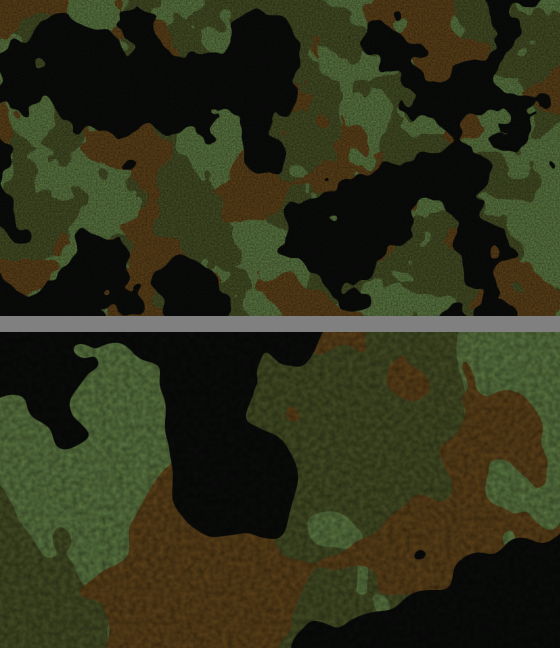
Top, the full canvas; bottom, a detail of the centre.
A Shadertoy shader for this pattern:

```glsl
// Woodland camouflage: lobed black, brown, green and olive patches on grained cloth.

#define BLACK_SCALE   2.8    // cells per canvas height
#define COLOR_SCALE   3.2
#define BLACK_LEVEL   0.088  // higher levels shrink a layer
#define BROWN_LEVEL   0.150
#define GREEN_LEVEL   0.015
#define GRAIN_SCALE   165.0
#define GRAIN_AMOUNT  0.28

const vec3 BLACK = vec3(0.030, 0.036, 0.030);
const vec3 BROWN = vec3(0.285, 0.200, 0.075);
const vec3 GREEN = vec3(0.280, 0.365, 0.200);
const vec3 OLIVE = vec3(0.208, 0.238, 0.112);

// Integer hash of a lattice point, giving 0..1
float hash(ivec2 cell, int seed) {
    uint h = uint(cell.x) * 374761393u + uint(cell.y) * 668265263u + uint(seed) * 2246822519u;
    h = (h ^ (h >> 15)) * 2654435761u;
    h = (h ^ (h >> 13)) * 3266489917u;
    h ^= h >> 16;
    return float(h & 65535u) / 65536.0;
}

// Contribution of one lattice corner with a random unit gradient
float corner(ivec2 cell, vec2 offset, int seed) {
    float angle = 6.28318 * hash(cell, seed);
    return dot(vec2(cos(angle), sin(angle)), offset);
}

float gradientNoise(vec2 p, int seed) {
    ivec2 cell = ivec2(floor(p));
    vec2 f = fract(p);
    vec2 fade = f * f * f * (f * (f * 6.0 - 15.0) + 10.0);
    float low = mix(corner(cell, f, seed),
                    corner(cell + ivec2(1, 0), f - vec2(1, 0), seed), fade.x);
    float high = mix(corner(cell + ivec2(0, 1), f - vec2(0, 1), seed),
                     corner(cell + ivec2(1, 1), f - vec2(1, 1), seed), fade.x);
    return mix(low, high, fade.y);
}

// Rotated octaves: large blobs first, then lobes and small islands
float patchField(vec2 p, int seed) {
    const mat2 turn = mat2(1.6, 1.2, -1.2, 1.6);
    float sum = 0.0, amplitude = 1.0;
    for (int i = 0; i < 4; i++) {
        sum += amplitude * gradientNoise(p, seed + i);
        p = turn * p + 7.3;
        amplitude *= 0.5;
    }
    return sum;
}

// Antialiased coverage of the area where the field exceeds the level
float coverage(float field, float level) {
    return clamp((field - level) / max(fwidth(field), 1e-4) + 0.5, 0.0, 1.0);
}

void mainImage(out vec4 fragColor, in vec2 fragCoord) {
    vec2 p = fragCoord / iResolution.y;

    // Stack the patches, black on top
    float green = coverage(patchField(p * COLOR_SCALE + 3.7, 11), GREEN_LEVEL);
    float brown = coverage(patchField(p * COLOR_SCALE + 17.2, 37), BROWN_LEVEL);
    float black = coverage(patchField(p * BLACK_SCALE + 29.4, 73), BLACK_LEVEL);
    vec3 color = mix(OLIVE, GREEN, green);
    color = mix(color, BROWN, brown);
    color = mix(color, BLACK, black);

    // Fine cloth grain, faint on the black as well
    float grain = gradientNoise(p * GRAIN_SCALE, 101)
                + 0.5 * gradientNoise(p.yx * GRAIN_SCALE * 1.7, 113);
    color += (color + 0.02) * grain * GRAIN_AMOUNT;

    fragColor = vec4(color, 1.0);
}
```
